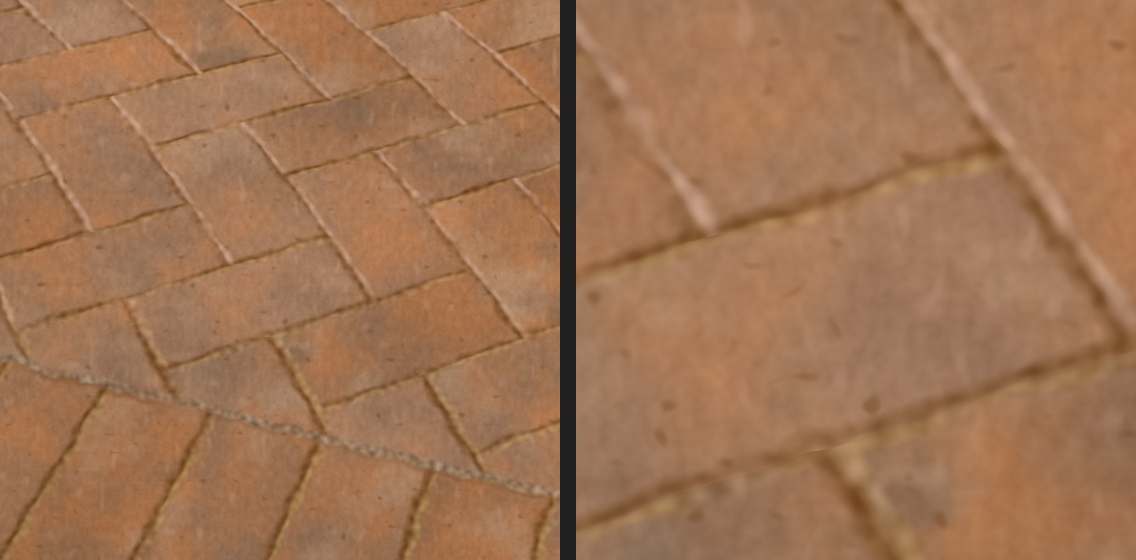
Left, the full canvas; right, a detail of the centre.
Reproduce this texture procedurally as a WebGL 1 fragment shader.

```glsl
precision highp float;
uniform vec2 u_resolution;

#define CLAY_PINK vec3(0.620, 0.465, 0.358)
#define CLAY_ORANGE vec3(0.645, 0.432, 0.280)
#define PALE vec3(0.685, 0.545, 0.435)
#define SOOT vec3(0.490, 0.385, 0.300)
#define SHADOW vec3(0.465, 0.295, 0.145)
#define RIDGE vec3(0.735, 0.580, 0.485)
#define OCHRE vec3(0.660, 0.510, 0.310)
#define MORTAR vec3(0.570, 0.465, 0.365)
#define JOINT_WIDTH 0.058
#define WOBBLE 0.030
#define EDGE_Y 0.640
#define EDGE_SLOPE 0.247

float hash(vec2 p) {
  return fract(sin(dot(p, vec2(127.1, 311.7))) * 43758.5);
}

vec2 gradient(vec2 cell) {
  float angle = 6.2832 * hash(cell);
  return vec2(cos(angle), sin(angle));
}

float noise(vec2 p) {
  vec2 i = floor(p), f = fract(p);
  vec2 w = f * f * f * (f * (f * 6.0 - 15.0) + 10.0);
  vec2 e = vec2(1.0, 0.0);
  float low = mix(dot(gradient(i), f), dot(gradient(i + e), f - e), w.x);
  float high = mix(dot(gradient(i + e.yx), f - e.yx), dot(gradient(i + 1.0), f - 1.0), w.x);
  return mix(low, high, w.y);
}

float fbm(vec2 p) {
  float sum = 0.0, amp = 1.0;
  for (int i = 0; i < 4; i++) {
    sum += amp * noise(p);
    p = mat2(1.6, 1.2, -1.2, 1.6) * p + 7.3;
    amp *= 0.5;
  }
  return sum;
}

float band(float x, float lo, float hi, float soft) {
  return smoothstep(lo - soft, lo + soft, x) - smoothstep(hi - soft, hi + soft, x);
}

// Perspective from the canvas to the paving plane, one unit per brick width
vec2 project(vec2 p) {
  vec2 plane = vec2(dot(p, vec2(5.774, -3.924)) - 0.527, dot(p, vec2(2.742, 10.124)) - 3.419);
  return plane / (1.0 + dot(p, vec2(-0.011, 0.571)));
}

// Slight bend of the rows away from straight perspective
vec2 pavingCoords(vec2 p) {
  float row = project(p).y - 1.0;
  return project(p + vec2(0.0031 * row * row, 0.0));
}

// Herringbone of 2:1 bricks: signed offsets to the nearest joints, and brick id
vec4 herringbone(vec2 q) {
  vec2 origin = floor(q);
  float phase = mod(origin.x - origin.y + 0.5, 4.0);
  bool lengthwise = phase > 1.0 && phase < 3.0;
  if (phase > 3.0) origin.y -= 1.0;
  else if (phase > 2.0) origin.x -= 1.0;
  vec2 size = lengthwise ? vec2(2.0, 1.0) : vec2(1.0, 2.0);
  vec2 local = q - origin;
  return vec4(local - size * step(size * 0.5, local), origin);
}

vec3 clay(vec2 p, vec2 id, float warmth) {
  float tone = hash(id + 3.7);
  float mottle = fbm(p * 8.0 + id * 5.1);
  vec3 col = mix(CLAY_PINK, CLAY_ORANGE, clamp(warmth + 0.6 * tone + 0.8 * mottle, 0.0, 1.0));
  col *= 0.965 + 0.07 * hash(id + 9.2) + 0.12 * mottle;
  // Bleached areas, sooty patches, scuffs and pits
  col = mix(col, PALE, 0.65 * smoothstep(0.0, 0.6, fbm(p * 6.0 + id * 1.7 + 60.0)));
  float soot = smoothstep(0.2, 0.7, fbm(p * 5.0 + id * 2.3 + 4.0));
  col = mix(col, SOOT, soot * (0.15 + 0.75 * tone * tone));
  col += 0.040 * noise(p * vec2(85.0, 62.0)) + 0.024 * noise(p * 170.0);
  col = mix(col, RIDGE, 0.4 * smoothstep(0.28, 0.6, noise(p * vec2(52.0, 30.0) + 11.0)));
  float pit = smoothstep(0.38, 0.62, noise(p * vec2(48.0, 60.0) + 31.0));
  return mix(col, SHADOW, 0.5 * pit);
}

// Shaded side before the joint, lit rim after it, both broken by wear
vec3 joint(vec3 col, vec2 p, float s, vec3 rim, float depth) {
  float chip = noise(p * 24.0 + 5.0), w = JOINT_WIDTH * (1.0 + 0.7 * chip);
  float lit = smoothstep(-0.45, 0.3, noise(p * 17.0 + 70.0));
  col = mix(col, SHADOW, depth * band(s, -w, 0.15 * w, 0.6 * w));
  col = mix(col, rim, (0.25 + 0.65 * lit) * band(s, 0.0, 0.9 * w, 0.4 * w));
  return col + 0.12 * noise(p * 75.0) * band(s, -w, w, 0.5 * w);
}

void main() {
  vec2 p = gl_FragCoord.xy / u_resolution;
  p.y = 1.0 - p.y;
  vec2 wobble = vec2(fbm(p * 16.0), fbm(p * 16.0 + 40.0));
  float wear = clamp(0.6 + 1.1 * noise(p * 7.0 + 20.0), 0.1, 1.0);
  float nearness = smoothstep(0.48, 0.68, p.y);

  // Herringbone field
  vec4 brick = herringbone(pavingCoords(p) + WOBBLE * wobble);
  vec3 field = clay(p, brick.zw, 0.5 * smoothstep(0.5, 1.0, p.x - 0.6 * p.y + 0.3) - 0.08);
  field = joint(field, p, brick.y, mix(OCHRE, field, 0.25), wear);
  field = joint(field, p, brick.x, mix(RIDGE, OCHRE, 0.8 * nearness), mix(0.7 * wear, 0.85, nearness));

  // Border course fanning out from a far vanishing point
  float course = 11.1 * (p.x - 1.645) / (p.y + 1.65) + 7.88 + WOBBLE * wobble.x;
  vec3 border = clay(p, vec2(floor(course), 57.0), 0.35);
  border = joint(border, p, fract(course + 0.5) - 0.5, OCHRE, 0.85);

  // Rough mortar seam between field and border
  float seam = (p.y - EDGE_Y - EDGE_SLOPE * p.x) / 1.03 + 0.010 * wobble.y;
  vec3 col = mix(field, border, smoothstep(-0.003, 0.003, seam));
  vec3 grit = MORTAR + 0.20 * noise(p * 85.0) + 0.12 * noise(p * 45.0);
  float cover = 0.75 + 0.5 * noise(p * 22.0 + 90.0);
  col = mix(col, SHADOW, 0.5 * wear * band(seam, 0.004, 0.013, 0.005));
  col = mix(col, grit, clamp(cover, 0.3, 1.0) * band(seam, -0.010, 0.007, 0.005));

  // Broad drift of light over the paving
  col *= 1.0 + 0.10 * noise(p * 3.5 + 15.0) + 0.03 * (0.5 - p.y);
  gl_FragColor = vec4(clamp(col, 0.0, 1.0), 1.0);
}
```
